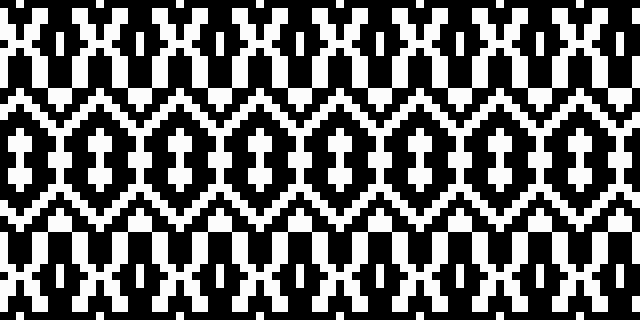
This pattern is drawn by a WebGL 1 fragment shader. Its source:

```glsl
precision mediump float;

uniform vec2 u_resolution;

const vec2 REPEATS = vec2(8.0, 1.0);         // motifs across and down
const vec2 MOTIF_CELLS = vec2(10.0, 40.0);   // stitches in one motif
const float AXIS_COLUMN = 2.0;               // column of the mirror axis
const vec3 GROUND = vec3(0.0);
const vec3 THREAD = vec3(0.99);
const int SAMPLES = 5;                       // edge smoothing per axis

// 1 when the whole number v lies in lo..hi
float within(float v, float lo, float hi) {
  return step(lo - 0.5, v) * step(v, hi + 0.5);
}

// Filled rectangle of stitches, corners included
float block(vec2 cell, vec2 lo, vec2 hi) {
  return within(cell.x, lo.x, hi.x) * within(cell.y, lo.y, hi.y);
}

// Crossing ribbons of the border, two stitches wide
float crossRibbon(vec2 cell) {
  float inner = min(2.0, max(floor((6.5 - cell.y) * 0.5), cell.y - 5.0));
  return within(cell.x, inner, inner + 1.0) * within(cell.y, 1.0, 10.0);
}

// Stepped outline of the ovals
float stairs(vec2 cell) {
  float inner = cell.y - 12.0;
  return within(cell.x, inner, inner + 1.0) * within(cell.y, 12.0, 16.0);
}

// Tips and buds on the main axis
float buds(vec2 cell) {
  float tips = block(cell, vec2(0.0), vec2(0.0))
             + block(cell, vec2(0.0, 11.0), vec2(0.0, 12.0));
  float bud = block(cell, vec2(0.0, 16.0), vec2(0.0, 19.0))
            + block(cell, vec2(0.0, 17.0), vec2(1.0, 18.0));
  return tips + bud;
}

// Bars, wedges and posts on the axis between the ovals
float posts(vec2 cell) {
  float bar = block(cell, vec2(5.0, 4.0), vec2(5.0, 6.0));
  float wedge = block(cell, vec2(4.0, 11.0), vec2(5.0, 12.0))
              + block(cell, vec2(5.0, 13.0), vec2(5.0, 13.0));
  float post = block(cell, vec2(5.0, 17.0), vec2(5.0, 19.0))
             + block(cell, vec2(4.0, 19.0), vec2(5.0, 19.0));
  return bar + wedge + post;
}

// Thread mask: each motif is mirrored both ways
float weave(vec2 uv) {
  vec2 cell = mod(floor(uv * REPEATS * MOTIF_CELLS), MOTIF_CELLS);
  float halfWidth = MOTIF_CELLS.x * 0.5;
  float column = abs(mod(cell.x - AXIS_COLUMN + halfWidth, MOTIF_CELLS.x) - halfWidth);
  float row = min(cell.y, MOTIF_CELLS.y - 1.0 - cell.y);
  vec2 folded = vec2(column, row);
  return min(1.0, crossRibbon(folded) + stairs(folded) + buds(folded) + posts(folded));
}

void main() {
  // Average the mask over the pixel area
  float coverage = 0.0;
  for (int j = 0; j < SAMPLES; j++) {
    for (int i = 0; i < SAMPLES; i++) {
      vec2 offset = (vec2(float(i), float(j)) + 0.5) / float(SAMPLES) - 0.5;
      coverage += weave((gl_FragCoord.xy + offset) / u_resolution);
    }
  }
  coverage /= float(SAMPLES * SAMPLES);
  gl_FragColor = vec4(mix(GROUND, THREAD, coverage), 1.0);
}
```
